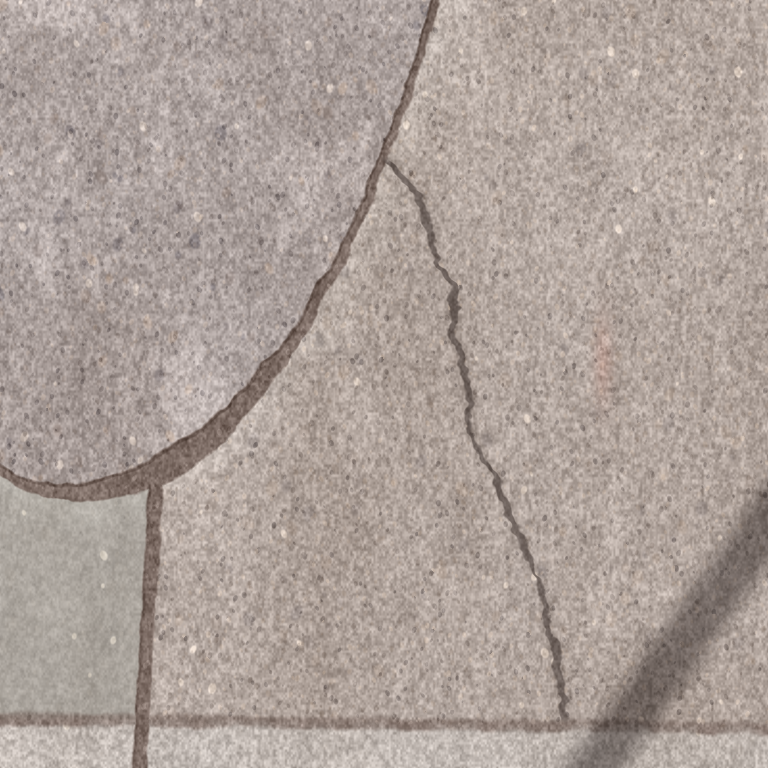
A Shadertoy shader for this texture:

```glsl
float hash(vec2 p) {
    vec3 q = fract(vec3(p.xyx) * 0.1031);
    q += dot(q, q.yzx + 33.33);
    return fract((q.x + q.y) * q.z);
}

float noise(vec2 p) {
    vec2 i = floor(p), f = fract(p);
    f = f * f * (3.0 - 2.0 * f);
    float low = mix(hash(i), hash(i + vec2(1, 0)), f.x);
    float high = mix(hash(i + vec2(0, 1)), hash(i + vec2(1, 1)), f.x);
    return mix(low, high, f.y);
}

float fbm(vec2 p) {
    float sum = 0.0, amp = 0.533;
    for (int i = 0; i < 4; i++) {
        sum += amp * noise(p);
        p = p * 2.03 + 17.3;
        amp *= 0.5;
    }
    return sum;
}

// Soft band of the given half width around a zero distance
float band(float d, float halfWidth, float soft) {
    return 1.0 - smoothstep(halfWidth - soft, halfWidth + soft, abs(d));
}

// Scattered upright pebbles: x = coverage, y = random tone
vec2 pebbles(vec2 p, float cells, float density, float seed) {
    vec2 q = p * vec2(cells, cells * 0.75);
    vec2 cell = floor(q), result = vec2(0);
    for (int y = -1; y <= 1; y++)
    for (int x = -1; x <= 1; x++) {
        vec2 id = cell + vec2(x, y) + seed;
        vec2 centre = vec2(hash(id), hash(id + 41.7));
        vec2 d = q - cell - vec2(x, y) - centre;
        d.x += d.y * (hash(id + 7.1) - 0.5) * 0.8;
        float radius = mix(0.16, 0.42, hash(id + 13.9));
        float cover = 1.0 - smoothstep(radius - 0.12, radius + 0.08, length(d));
        cover *= step(hash(id + 71.3), density);
        if (cover > result.x) result = vec2(cover, hash(id + 97.1));
    }
    return result;
}

// Signed distance to the curved joint, positive in the upper left slab
float curvedJoint(vec2 p) {
    float t = p.x - 0.09;
    t *= t < 0.0 ? 1.3 : 1.0;
    float height = 0.36 + t * t * (2.05 + 3.2 * t * t);
    float slope = 4.1 * t + 12.8 * t * t * t;
    return (p.y - height) / sqrt(1.0 + slope * slope);
}

float crackX(float y) {
    float bend = sin((y - 0.33) * 12.57) * (1.0 - smoothstep(0.55, 0.7, y));
    float hook = smoothstep(0.74, 0.8, y);
    float jitter = (fbm(vec2(y * 32.0, 4.0)) - 0.5) * 0.022;
    return 0.752 - 0.273 * y - 0.014 * bend - 0.03 * hook + jitter;
}

void mainImage(out vec4 fragColor, in vec2 fragCoord) {
    vec2 p = fragCoord / iResolution.xy;
    float rough = fbm(p * 38.0) - 0.5;
    float cloud = fbm(p * vec2(7.0, 4.0) + 3.0) - 0.5;
    float streak = fbm(p * vec2(50.0, 9.0) + 20.0) - 0.5;

    // Signed distances to the joints
    float curveD = curvedJoint(p) + rough * 0.012;
    float uprightD = p.x - 0.182 - 0.055 * p.y + rough * 0.007;
    float levelD = p.y - 0.065 + 0.013 * p.x + rough * 0.012;

    // Slab regions
    float upperSlab = smoothstep(-0.002, 0.002, curveD);
    float bottomSlab = 1.0 - smoothstep(-0.003, 0.003, levelD);
    float leftSlab = (1.0 - upperSlab) * (1.0 - bottomSlab)
                   * (1.0 - smoothstep(-0.002, 0.002, uprightD));
    vec3 col = mix(vec3(0.69, 0.64, 0.61), vec3(0.665, 0.622, 0.608), upperSlab);
    col = mix(col, vec3(0.66, 0.635, 0.605), leftSlab);
    col = mix(col, vec3(0.75, 0.715, 0.69), bottomSlab);
    col += cloud * vec3(0.10, 0.11, 0.12) + streak * 0.06;

    // Worn pale patches and the fringe beside the curve
    float worn = smoothstep(0.55, 0.72, fbm(p * vec2(13.0, 9.0) + 8.0)
               + (fbm(p * 70.0) - 0.5) * 0.25);
    col += worn * mix(0.025, 0.075, upperSlab);
    float fringe = (1.0 - upperSlab) * smoothstep(-0.06, -0.008, curveD + rough * 0.05);
    col += fringe * vec3(0.055, 0.06, 0.06);
    vec2 stainD = (p - vec2(0.785, 0.53)) / vec2(0.012, 0.055);
    col += exp(-dot(stainD, stainD)) * vec3(0.03, -0.025, -0.035);

    // Sand grain and embedded stones
    float sand = (noise(p * vec2(210.0, 150.0)) - 0.5) * 0.15
               + (noise(p * vec2(400.0, 310.0) + 9.0) - 0.5) * 0.15;
    col += sand * mix(1.0, 0.5, leftSlab);
    float stony = 1.0 - 0.8 * max(leftSlab, bottomSlab);
    vec2 fine = pebbles(p, 125.0, 0.4, 11.0);
    vec3 fineTint = mix(vec3(-0.15, -0.145, -0.135), vec3(0.07, 0.055, 0.035), fine.y);
    col += fine.x * stony * fineTint;
    vec2 large = pebbles(p, 52.0, 0.17, 53.0);
    vec3 largeTint = mix(vec3(-0.13, -0.12, -0.10), vec3(0.05, 0.025, -0.005), large.y);
    col += large.x * stony * largeTint * mix(0.5, 1.0, upperSlab);
    col += pebbles(p, 75.0, 0.014, 91.0).x * vec3(0.16, 0.15, 0.13);

    // Earth filled joints with a dark upper lip
    float bulge = (p.x - 0.22) / 0.15;
    float curveWidth = 0.0055 + 0.014 * exp(-bulge * bulge);
    float curveFill = band(curveD, curveWidth, 0.002);
    float uprightFill = band(uprightD, 0.0095, 0.002) * (1.0 - upperSlab);
    float levelFill = band(levelD, 0.0075, 0.004) * (0.65 + rough);
    float fill = max(max(curveFill, uprightFill), levelFill);
    vec3 earth = vec3(0.49, 0.425, 0.395) + sand * 0.9 + rough * 0.1;
    earth += fine.x * (fine.y - 0.45) * 0.18;
    col = mix(col, earth, clamp(fill, 0.0, 1.0));
    col -= 0.10 * band(curveD - curveWidth * 0.8, 0.002, 0.0015);
    col -= 0.08 * band(uprightD + 0.008, 0.002, 0.002) * uprightFill;

    // Branching crack, narrow and broken
    float extent = smoothstep(0.055, 0.07, p.y) * (1.0 - smoothstep(0.785, 0.8, p.y));
    float crackD = p.x - crackX(p.y) + (noise(p * 110.0) - 0.5) * 0.006;
    float crackWidth = 0.0015 + 0.0045 * noise(vec2(p.y * 28.0, 2.0));
    float crack = band(crackD, crackWidth, 0.0018) * extent;
    col = mix(col, vec3(0.42, 0.375, 0.355) + sand * 0.6, crack * 0.85);
    col -= 0.035 * band(crackD, 0.009, 0.006) * extent;

    // Soft slanted shadow
    float shadowD = dot(p - vec2(0.775, 0.0), vec2(0.818, -0.575));
    float shadow = band(shadowD, 0.031, 0.019);
    col *= mix(vec3(1.0), vec3(0.65, 0.635, 0.635), shadow);

    fragColor = vec4(clamp(col, 0.0, 1.0), 1.0);
}
```
